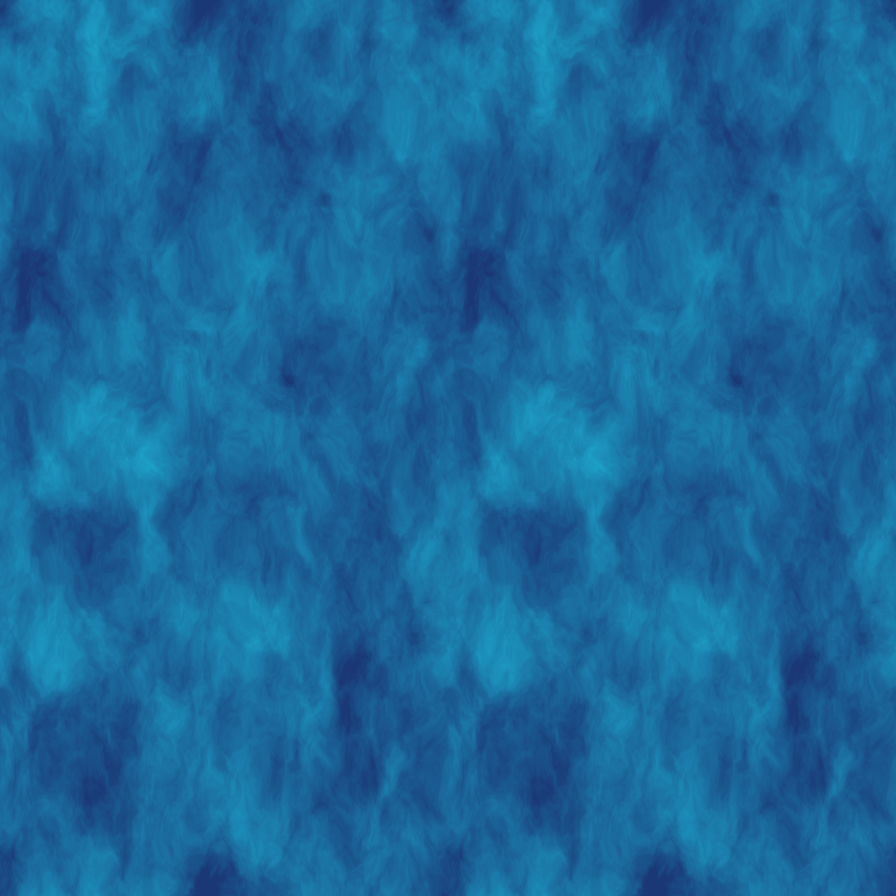
Write a three.js fragment shader that draws this texture.

```glsl
// Deep blue water-like haze: soft, upright clouds with fine wispy streaks.
// Wrapping value noise is summed over octaves, bent by a second noise field,
// and mapped to a navy-to-cyan ramp. The pattern repeats twice across.
varying vec2 vUv;

const vec3 DEEP_BLUE = vec3(0.10, 0.22, 0.46);
const vec3 BRIGHT_CYAN = vec3(0.11, 0.64, 0.79);
const vec2 REPEATS = vec2(2.0, 1.0);
const vec2 CLOUD_CELLS = vec2(9.0, 10.0);
const vec2 WARP_CELLS = vec2(10.0, 12.0);
const vec2 WARP_AMOUNT = vec2(0.08, 0.08);
const float MEAN_TONE = 0.42;
const float CONTRAST = 1.45;

// Sine-free hash of a lattice point and a seed, from 0 to 1
float hash(vec2 cell, float seed) {
  vec3 p = fract(vec3(cell.xyx + seed * 17.31) * vec3(0.1031, 0.1030, 0.0973));
  p += dot(p, p.yzx + 33.33);
  return fract((p.x + p.y) * p.z);
}

// Value noise whose lattice wraps after a whole number of cells
float wrappedNoise(vec2 p, vec2 cells, float seed) {
  vec2 corner = floor(p);
  vec2 f = p - corner;
  vec2 blend = f * f * (3.0 - 2.0 * f);
  vec2 low = mod(corner, cells);
  vec2 high = mod(corner + 1.0, cells);
  float bottom = mix(hash(low, seed), hash(vec2(high.x, low.y), seed), blend.x);
  float top = mix(hash(vec2(low.x, high.y), seed), hash(high, seed), blend.x);
  return mix(bottom, top, blend.y);
}

// Normalised octave sum, centred on zero; every octave tiles the unit square
float cloudNoise(vec2 uv, vec2 cells, float gain, float seed) {
  float sum = 0.0;
  float total = 0.0;
  float weight = 1.0;
  for (int octave = 0; octave < 6; octave++) {
    sum += weight * (wrappedNoise(uv * cells, cells, seed) - 0.5);
    total += weight;
    weight *= gain;
    cells *= 2.0;
    seed += 1.0;
  }
  return sum / total;
}

// Bends the coordinates so that the clouds fray into wisps
vec2 warp(vec2 uv, vec2 cells, vec2 amount) {
  vec2 shift = vec2(cloudNoise(uv, cells, 0.5, 11.0),
                    cloudNoise(uv, cells, 0.5, 23.0));
  return uv + amount * shift;
}

void main() {
  vec2 uv = warp(vUv * REPEATS, WARP_CELLS, WARP_AMOUNT);
  float cloud = cloudNoise(uv, CLOUD_CELLS, 0.63, 3.0);
  float tone = clamp(MEAN_TONE + CONTRAST * cloud, 0.0, 1.0);
  gl_FragColor = vec4(mix(DEEP_BLUE, BRIGHT_CYAN, tone), 1.0);
}
```
